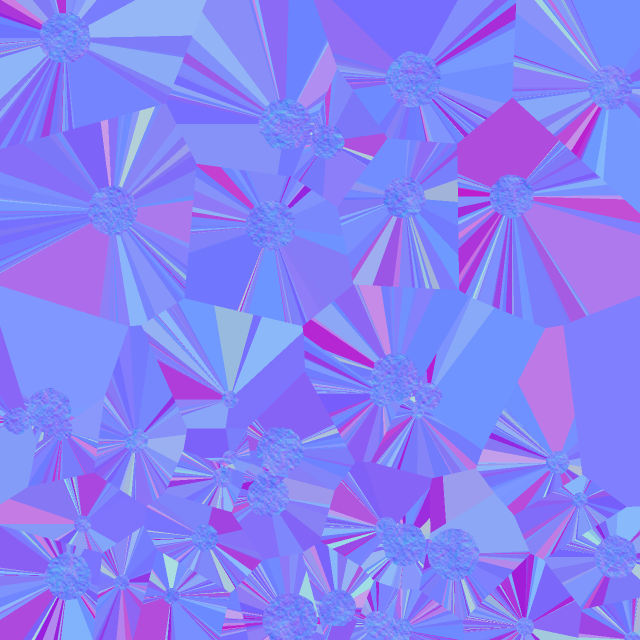
Write a Shadertoy shader that draws this texture map.

```glsl
const float TAU = 6.28319;
const float SEED_COUNT = 56.0;
const float PLAIN_SEED = 7.0;
const vec3 FLAT = vec3(0.50, 0.50, 1.00);
const vec3 BLUE = vec3(0.48, 0.53, 0.99);
const vec3 VIOLET = vec3(0.51, 0.44, 0.98);
const vec3 SKY = vec3(0.56, 0.66, 0.96);
const vec3 MAGENTA = vec3(0.67, 0.24, 0.86);
const vec3 PINK = vec3(0.75, 0.53, 0.91);
const vec3 MINT = vec3(0.63, 0.79, 0.87);

float hash(vec2 p) {
    return fract(sin(dot(p, vec2(127.1, 311.7))) * 43758.5453);
}

float valueNoise(vec2 p) {
    vec2 i = floor(p), f = fract(p);
    f = f * f * (3.0 - 2.0 * f);
    return mix(mix(hash(i), hash(i + vec2(1, 0)), f.x),
               mix(hash(i + vec2(0, 1)), hash(i + vec2(1, 1)), f.x), f.y);
}

// Large discs on a jittered 4 by 4 grid: centre and radius
vec3 largeDisc(float i) {
    vec2 jitter = vec2(hash(vec2(i, 1.3)), hash(vec2(i, 2.7)));
    vec2 cell = vec2(mod(i, 4.0), floor(i / 4.0));
    return vec3((cell + 0.12 + 0.76 * jitter) / 4.0, mix(0.032, 0.043, hash(vec2(i, 3.1))));
}

// Large discs, then their touching companions, then small discs low down
vec3 discSeed(float i) {
    if (i < 16.0) return largeDisc(i);
    float a = hash(vec2(i, 4.9)), b = hash(vec2(i, 5.3)), c = hash(vec2(i, 6.1));
    if (i < 32.0) {
        vec3 host = largeDisc(i - 16.0);
        if (b > 0.6 || i - 16.0 == PLAIN_SEED) return vec3(9.0, 9.0, 0.0);
        float radius = host.z * mix(0.4, 1.0, c);
        return vec3(host.xy + 1.06 * (host.z + radius) * vec2(cos(a * TAU), sin(a * TAU)), radius);
    }
    return vec3(a, 0.4 * pow(b, 1.4), mix(0.010, 0.022, c));
}

// Picks a tint by its share of the area and varies it
vec3 wedgeColor(float pick, vec2 key) {
    vec3 tint = BLUE;
    float spread = 1.0;
    if (pick > 0.43) tint = VIOLET;
    if (pick > 0.64) tint = SKY;
    if (pick > 0.78) { tint = MAGENTA; spread = 1.7; }
    if (pick > 0.89) { tint = PINK; spread = 1.4; }
    if (pick > 0.945) { tint = MINT; spread = 1.3; }
    float sx = hash(key + 11.3) - 0.5, sy = hash(key + 23.9) - 0.5;
    return clamp(tint + spread * (sx * vec3(0.12, 0.0, -0.05) + sy * vec3(0.0, 0.15, 0.03)), 0.0, 1.0);
}

// Uneven rays: repeated random splits of the full turn
vec3 rays(vec2 d, float cell, float vivid) {
    float t = atan(d.y, d.x) / TAU + 0.5;
    float id = 1.0;
    for (int level = 0; level < 7; level++) {
        vec2 key = vec2(id, cell);
        if (level > 2 && hash(key + 7.7) < 0.22) break;
        float cut = mix(0.1, 0.9, hash(key + 0.5));
        float side = step(cut, t);
        t = mix(t / cut, (t - cut) / (1.0 - cut), side);
        id = 2.0 * id + side;
    }
    vec2 key = vec2(id, cell);
    return wedgeColor(pow(hash(key + 3.3), mix(1.2, 0.75, vivid)), key);
}

float grainHeight(vec2 p) {
    return valueNoise(p * 130.0) + 0.6 * valueNoise(p * 260.0 + 5.0) + 0.3 * valueNoise(p * 450.0);
}

// Embossed grain on the discs
vec3 grain(vec2 p) {
    float e = 0.0015;
    float h = grainHeight(p);
    vec2 slope = vec2(grainHeight(p + vec2(e, 0.0)) - h, grainHeight(p + vec2(0.0, e)) - h);
    vec2 swell = vec2(valueNoise(p * 45.0), valueNoise(p * 45.0 + 31.0)) - 0.5;
    vec2 tilt = 0.38 * slope + 0.12 * swell;
    return vec3(vec2(0.47, 0.53) + tilt, 0.98 - 1.2 * dot(tilt, tilt));
}

vec3 surface(vec2 p) {
    // Power diagram: straight borders between discs of unequal size
    float nearest = 1e5, cell = 0.0;
    vec3 disc = vec3(0.0);
    for (float i = 0.0; i < SEED_COUNT; i++) {
        vec3 s = discSeed(i);
        vec2 d = p - s.xy;
        float power = dot(d, d) - s.z * s.z;
        if (power < nearest) { nearest = power; cell = i; disc = s; }
    }
    if (cell == PLAIN_SEED) return FLAT;
    vec2 d = p - disc.xy;
    float rim = disc.z * (0.95 + 0.1 * valueNoise(p * 160.0));
    if (length(d) < rim) return grain(p);
    return rays(d, cell, smoothstep(0.6, 0.1, disc.y));
}

void mainImage(out vec4 fragColor, in vec2 fragCoord) {
    // Four samples per pixel smooth every border
    vec3 sum = vec3(0.0);
    for (int k = 0; k < 4; k++) {
        vec2 offset = vec2(k % 2, k / 2) * 0.5 - 0.25;
        sum += surface((fragCoord + offset) / iResolution.xy);
    }
    fragColor = vec4(sum / 4.0, 1.0);
}
```
